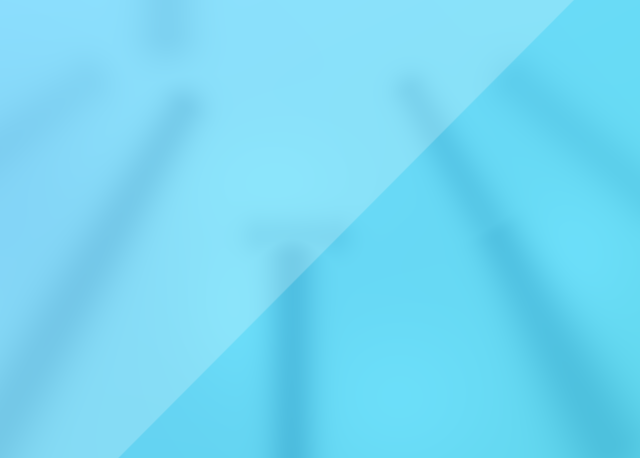
This background is drawn by a WebGL 2 fragment shader. Its source:

```glsl
#version 300 es
precision highp float;
// Soft cyan backdrop with blurred darker streaks and pale glows, crossed by
// a translucent white sheet whose crisp diagonal edge splits the canvas.
// Streaks are tapered Gaussian segments; glows are Gaussian ellipses.

uniform vec2 u_resolution;
out vec4 fragColor;

// Canvas space: x runs 0..ASPECT, y runs 0..1
const float ASPECT = 1.4;

// Base colours at the four corners
const vec3 TOP_LEFT     = vec3(0.43, 0.84, 0.995);
const vec3 TOP_RIGHT    = vec3(0.41, 0.86, 0.965);
const vec3 BOTTOM_LEFT  = vec3(0.395, 0.82, 0.95);
const vec3 BOTTOM_RIGHT = vec3(0.385, 0.85, 0.935);

// Streaks: start and end points, then start width, end width, strength
const vec3 SHADE = vec3(0.74, 0.87, 0.91);
const int STREAKS = 8;
const vec4 STREAK_LINE[STREAKS] = vec4[](
  vec4(0.40, 0.76, -0.03, 0.02),
  vec4(0.639, 0.43, 0.639, -0.10),
  vec4(0.57, 0.485, 0.73, 0.485),
  vec4(0.90, 0.80, 1.09, 0.48),
  vec4(1.09, 0.48, 1.33, 0.03),
  vec4(1.13, 0.82, 1.42, 0.57),
  vec4(0.365, 1.06, 0.365, 0.93),
  vec4(0.19, 0.82, -0.04, 0.65));
const vec3 STREAK_FORM[STREAKS] = vec3[](
  vec3(0.050, 0.085, 0.85),
  vec3(0.055, 0.055, 0.95),
  vec3(0.045, 0.045, 0.42),
  vec3(0.042, 0.055, 0.62),
  vec3(0.055, 0.100, 0.85),
  vec3(0.060, 0.060, 0.42),
  vec3(0.070, 0.070, 0.62),
  vec3(0.060, 0.060, 0.38));

// Glows: centre and radii
const vec3 GLOW_COLOR = vec3(0.43, 0.88, 0.985);
const float GLOW_STRENGTH = 0.75;
const int GLOWS = 4;
const vec4 GLOW[GLOWS] = vec4[](
  vec4(0.60, 0.60, 0.20, 0.14),
  vec4(0.87, 0.13, 0.22, 0.20),
  vec4(1.25, 0.44, 0.14, 0.16),
  vec4(0.53, 0.33, 0.13, 0.18));

// Cool haze on the left side
const vec3 HAZE_COLOR = vec3(0.37, 0.77, 0.95);
const vec4 HAZE = vec4(0.00, 0.55, 0.24, 0.32);

// Diagonal sheet
const vec2 EDGE_START = vec2(0.259, 0.0);
const vec2 EDGE_END = vec2(1.2555, 1.0);
const float SHEET_OPACITY = 0.21;

float softEllipse(vec2 p, vec4 shape) {
  vec2 q = (p - shape.xy) / shape.zw;
  return exp(-dot(q, q));
}

float softStreak(vec2 p, vec4 line, vec3 form) {
  vec2 axis = line.zw - line.xy;
  vec2 offset = p - line.xy;
  float along = clamp(dot(offset, axis) / dot(axis, axis), 0.0, 1.0);
  float d = length(offset - axis * along) / mix(form.x, form.y, along);
  return form.z * exp(-d * d);
}

// Signed distance to the sheet edge, positive on the upper left
float sheetDistance(vec2 p) {
  vec2 dir = normalize(EDGE_END - EDGE_START);
  return dot(p - EDGE_START, vec2(-dir.y, dir.x));
}

void main() {
  vec2 uv = gl_FragCoord.xy / u_resolution;
  vec2 p = uv * vec2(ASPECT, 1.0);

  // Corner gradient, haze and glows
  vec3 color = mix(mix(BOTTOM_LEFT, BOTTOM_RIGHT, uv.x),
                   mix(TOP_LEFT, TOP_RIGHT, uv.x), uv.y);
  color = mix(color, HAZE_COLOR, 0.65 * softEllipse(p, HAZE));
  for (int i = 0; i < GLOWS; i++) {
    color = mix(color, GLOW_COLOR, GLOW_STRENGTH * softEllipse(p, GLOW[i]));
  }

  // Strongest streak wins, so joined segments do not double up
  float shade = 0.0;
  for (int i = 0; i < STREAKS; i++) {
    shade = max(shade, softStreak(p, STREAK_LINE[i], STREAK_FORM[i]));
  }
  color *= mix(vec3(1.0), SHADE, shade);

  // White sheet with a smoothed edge
  float pixel = 1.0 / u_resolution.y;
  float sheet = smoothstep(-pixel, pixel, sheetDistance(p));
  color = mix(color, vec3(1.0), SHEET_OPACITY * sheet);

  fragColor = vec4(color, 1.0);
}
```
